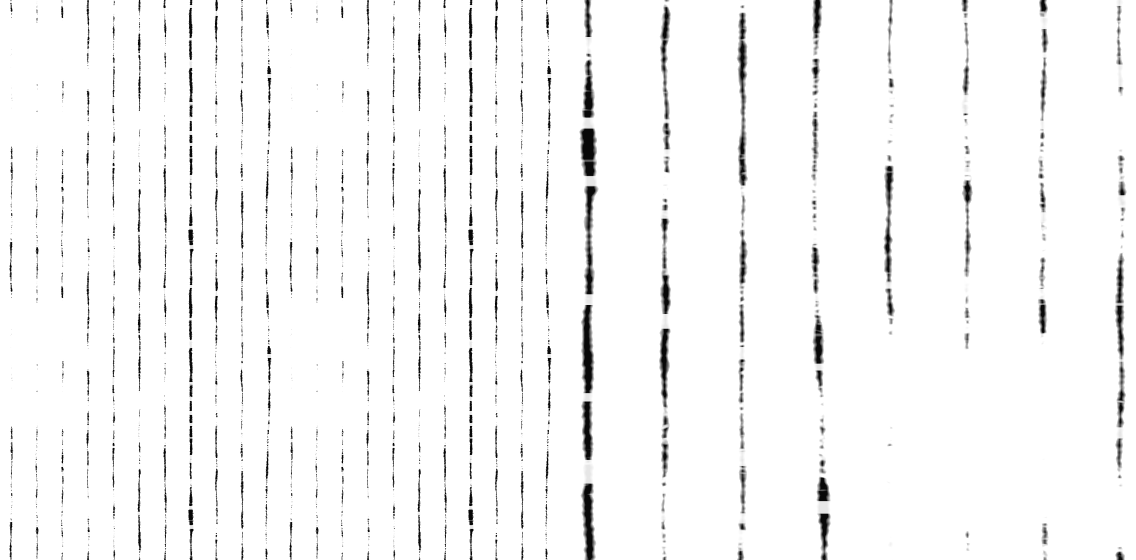
Left, the full canvas; right, a detail of the centre.
A three.js fragment shader for this pattern:

```glsl
// Thin vertical dry-brush ink lines, broken and worn, on white in a 2 by 2 tiling.
#define TILES 2.0       // repeats across and down
#define LINES 11.0      // strokes in one tile
#define SPAN 384.0      // stroke units along one tile side
#define MARGIN 15.5     // centre of the first stroke, in stroke units
#define PITCH 35.15     // distance between strokes
#define SOFT 1.7        // width of the smoothed edge
#define WOBBLE 1.3      // sideways wander of a stroke
#define WETNESS 0.4     // lower values break the strokes more often
#define GRAIN 0.6       // strength of the bristle marks
#define INK vec3(0.03)
#define PAPER vec3(1.0)

varying vec2 vUv;

vec2 gradientAt(vec2 cell, vec2 period) {
  vec2 c = mod(cell, period);
  float angle = 6.2832 * fract(sin(dot(c, vec2(127.1, 311.7))) * 43758.5);
  return vec2(cos(angle), sin(angle));
}

// Gradient noise that wraps after a whole number of cells
float wrapNoise(vec2 p, vec2 period) {
  vec2 i = floor(p), f = p - i;
  vec2 s = f * f * f * (f * (f * 6.0 - 15.0) + 10.0);
  vec2 e = vec2(1.0, 0.0);
  float a = dot(gradientAt(i, period), f);
  float b = dot(gradientAt(i + e.xy, period), f - e.xy);
  float c = dot(gradientAt(i + e.yx, period), f - e.yx);
  float d = dot(gradientAt(i + e.xx, period), f - e.xx);
  return 1.4 * mix(mix(a, b, s.x), mix(c, d, s.x), s.y);
}

// Noise along one stroke, with a whole number of cells per tile
float along(float line, float y, float cells) {
  return wrapNoise(vec2(line * 7.0 + 0.37, y / SPAN * cells), vec2(97.0, cells));
}

// 1 for strokes numbered first to last
float among(float line, float first, float last) {
  return step(first - 0.5, line) * step(line, last + 0.5);
}

float wrapDistance(float y, float centre) {
  return abs(mod(y - centre + 0.5 * SPAN, SPAN) - 0.5 * SPAN);
}

// Soft wrapped band around a height
float band(float y, float centre, float halfSize) {
  return 1.0 - smoothstep(0.6, 1.15, wrapDistance(y, centre) / halfSize);
}

// Pointed swelling around a height
float swell(float y, float centre, float halfSize) {
  return 1.0 - smoothstep(0.0, 1.0, wrapDistance(y, centre) / halfSize);
}

// Heavy one-sided wedge that ends abruptly
float wedge(float line, float y) {
  return among(line, 7.0, 7.0) * smoothstep(285.0, 338.0, y) * (1.0 - smoothstep(343.0, 347.0, y));
}

float strokeHalfWidth(float line, float y) {
  float w = 0.6 + 0.03 * line + 0.6 * among(line, 7.0, 7.0) + 0.3 * among(line, 10.0, 10.0);
  w += 0.9 * along(line, y, 15.0) + 0.5 * along(line + 0.3, y, 48.0);
  w += 0.8 * among(line, 0.0, 2.0) * swell(y, 332.0, 28.0);
  w += 1.1 * among(line, 4.0, 4.0) * swell(y, 315.0, 30.0);
  w += 1.1 * among(line, 5.0, 5.0) * swell(y, 356.0, 28.0);
  w += 0.9 * among(line, 9.0, 9.0) * swell(y, 232.0, 28.0);
  w += 0.8 * among(line, 10.0, 10.0) * swell(y, 95.0, 36.0);
  return w + 1.3 * wedge(line, y);
}

// Amount of ink missing where the brush ran dry
float dryness(float line, float y) {
  float faded = among(line, 0.0, 2.0);
  float d = faded * (1.3 * band(y, 66.0, 46.0) + 0.5 * band(y, 130.0, 28.0));
  d += faded * 1.5 * band(y, 177.0, 24.0);
  d += 0.6 * among(line, 3.0, 8.0) * band(y, 166.0 + 5.0 * sin(line * 5.0), 14.0);
  d += 0.9 * among(line, 3.0, 3.0) * (band(y, 110.0, 16.0) + band(y, 311.0, 15.0));
  d += 0.35 * among(line, 6.0, 6.0) * band(y, 125.0, 30.0);
  d += 0.45 * among(line, 10.0, 10.0) * band(y, 325.0, 38.0);
  return d;
}

void main() {
  // Position in the tile, with y counted downwards
  vec2 tile = fract(vUv * TILES);
  vec2 p = vec2(tile.x, 1.0 - tile.y) * SPAN;
  float line = clamp(floor((p.x - MARGIN) / PITCH + 0.5), 0.0, LINES - 1.0);

  // Wandering centre; the last stroke bows sideways
  float centre = MARGIN + line * PITCH + WOBBLE * along(line + 0.6, p.y, 12.0) + wedge(line, p.y);
  centre += 2.3 * among(line, 10.0, 10.0) * cos(6.2832 * (p.y - 135.0) / SPAN);

  // Broken ink: long fades, short clean breaks and fine crosswise bristle marks
  float wet = WETNESS + 0.8 * along(line, p.y, 13.0) + 0.5 * along(line + 0.2, p.y, 31.0);
  wet += 0.15 * among(line, 7.0, 7.0) + 0.5 * wedge(line, p.y) - dryness(line, p.y);
  float breaks = smoothstep(0.42, 0.5, along(line + 0.45, p.y, 44.0));
  float grain = wrapNoise(p / SPAN * vec2(64.0, 190.0), vec2(64.0, 190.0));
  float inked = smoothstep(-0.2, 0.3, wet + GRAIN * grain) * (1.0 - 0.9 * breaks);

  // Smoothed ragged stroke shape, thinner where drier
  float halfWidth = strokeHalfWidth(line, p.y) * mix(0.3, 1.0, smoothstep(-0.1, 0.5, wet));
  halfWidth += 0.7 * wrapNoise(p / SPAN * vec2(128.0, 150.0), vec2(128.0, 150.0));
  float shape = clamp((halfWidth - abs(p.x - centre)) / SOFT + 0.5, 0.0, 1.0);

  gl_FragColor = vec4(mix(PAPER, INK, shape * inked), 1.0);
}
```
